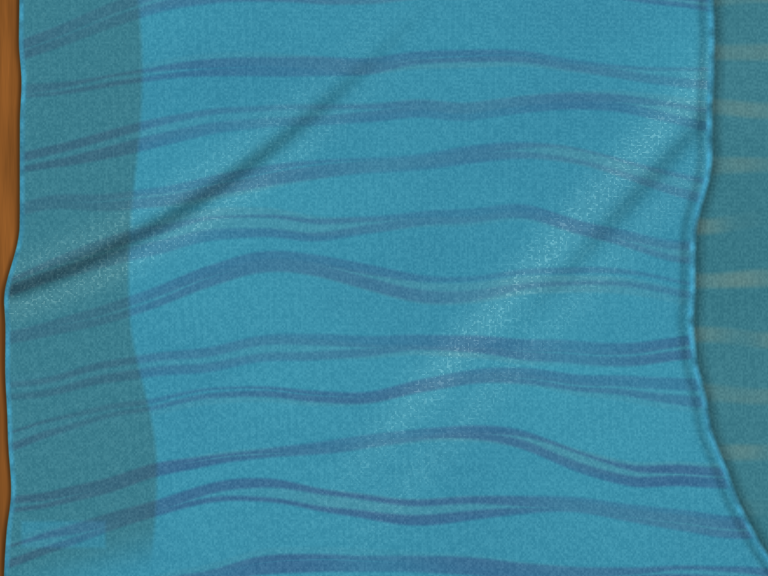
Give the GLSL for this texture, as a WebGL 1 fragment shader.

```glsl
precision highp float;
// Sheer turquoise silk with wavy blue brush stripes, diagonal folds and rolled hems, lying on wood.
uniform vec2 u_resolution;

float hash(vec2 p) {
  return fract(sin(dot(p, vec2(127.1, 311.7))) * 43758.5453);
}

float noise(vec2 p) {
  vec2 i = floor(p), f = fract(p);
  f = f * f * (3.0 - 2.0 * f);
  return mix(mix(hash(i), hash(i + vec2(1.0, 0.0)), f.x),
             mix(hash(i + vec2(0.0, 1.0)), hash(i + vec2(1.0, 1.0)), f.x), f.y);
}

float fbm(vec2 p) {
  float sum = 0.0, amp = 0.5;
  for (int i = 0; i < 4; i++) {
    sum += amp * noise(p);
    p = p * 2.03 + 7.1;
    amp *= 0.5;
  }
  return sum / 0.9375;
}

float bell(float d, float width) {
  return exp(-d * d / (width * width));
}

// Soft-edged band around d = 0
float band(float d, float halfWidth) {
  return 1.0 - smoothstep(halfWidth - 0.004, halfWidth + 0.004, abs(d));
}

float leftHem(float y) {
  return 0.008 + 0.027 * smoothstep(0.47, 0.61, y) + 0.009 * bell(y - 0.16, 0.1)
       + 0.005 * (noise(vec2(y * 14.0, 2.0)) - 0.5);
}

float rightHem(float y) {
  float flare = max(0.48 - y, 0.0);
  return 1.2 + 0.033 * smoothstep(0.57, 0.74, y) + 0.66 * flare * flare
       + 0.006 * (noise(vec2(y * 16.0, 5.0)) - 0.5);
}

// x: blue brush strokes, y: pale wash between them
vec2 brushStripes(vec2 p) {
  vec2 ink = vec2(0.0);
  float sag = 0.125 * (1.0 - smoothstep(-0.2, 0.52, p.x)) + 0.03 * smoothstep(0.85, 1.25, p.x);
  for (int i = 0; i < 11; i++) {
    float id = float(i);
    float wander = 0.06 * (noise(vec2(p.x * 3.2 + id * 4.7, id)) - 0.5)
                 + 0.010 * (noise(vec2(p.x * 11.0, id + 30.0)) - 0.5);
    float d = p.y - (0.03 + 0.098 * id - sag + wander);
    float gap = 0.002 + 0.014 * noise(vec2(p.x * 4.0, id + 50.0));
    float upper = band(d - gap, 0.010 * noise(vec2(p.x * 5.0, id + 70.0)) + 0.002);
    float lower = band(d + gap, 0.009 * noise(vec2(p.x * 4.0, id + 90.0)) + 0.003);
    float load = 0.45 + 0.55 * noise(vec2(p.x * 6.0, id + 110.0));
    ink.x = max(ink.x, max(upper, lower) * load);
    // Pale trail that leaves the stroke at a slant
    float slant = 0.03 * (noise(vec2(p.x * 2.5, id + 130.0)) - 0.5);
    float trail = band(d + slant, gap + 0.004);
    ink.y = max(ink.y, trail * (0.3 + 0.7 * noise(vec2(p.x * 5.0, id + 150.0))));
  }
  return ink;
}

void main() {
  vec2 p = gl_FragCoord.xy / u_resolution.y;
  float px = 1.0 / u_resolution.y;
  float left = p.x - leftHem(p.y);
  float right = rightHem(p.y) - p.x;
  float weave = noise(p * vec2(330.0, 270.0)) - 0.5;
  float mottle = fbm(p * vec2(4.0, 6.0)) - 0.5;

  // Silk, with a doubled dull layer along the left
  vec3 silk = vec3(0.235, 0.56, 0.66) + vec3(0.03, 0.06, 0.05) * mottle;
  float layerEdge = 0.235 + 0.025 * smoothstep(0.45, 0.2, p.y) + 0.012 * sin(p.y * 9.0);
  float layer = smoothstep(0.006, -0.006, p.x - layerEdge) * smoothstep(0.02, 0.12, p.y + 0.1 - p.x * 0.3);
  vec2 patchDist = abs(p - vec2(0.11, 0.072)) - vec2(0.072, 0.022);
  layer *= 0.3 + 0.7 * smoothstep(-0.004, 0.006, max(patchDist.x, patchDist.y));
  silk = mix(silk, vec3(0.235, 0.475, 0.53), 0.85 * layer);

  vec2 ink = brushStripes(p);
  float strength = mix(0.85, 0.62, smoothstep(0.1, 0.5, p.y));
  silk = mix(silk, vec3(0.31, 0.56, 0.63) - 0.06 * layer, 0.6 * ink.y);
  silk = mix(silk, vec3(0.225, 0.385, 0.54) - vec3(0.0, 0.03, 0.09) * layer, strength * ink.x);

  // Diagonal folds: a sweeping crease at left and a broad ridge at right
  float crease = (p.y - 0.49 - 0.3 * p.x - 0.5 * p.x * p.x) / (1.05 + 0.4 * p.x);
  float creaseFade = 1.0 - smoothstep(0.3, 0.8, p.x);
  float ridge = (p.y - 0.24 - 1.1 * (p.x - 0.66)) / 1.49;
  float ridgeFade = smoothstep(0.5, 0.8, p.x);
  float shine = 0.7 * bell(crease + 0.035, 0.022) * creaseFade + 0.5 * bell(crease - 0.03, 0.03) * creaseFade
              + 0.8 * bell(ridge, 0.035) * ridgeFade + 0.35 * bell(ridge + 0.09, 0.03) * ridgeFade;
  float shade = bell(crease, 0.016) * creaseFade
              + 0.5 * bell(ridge + 0.045, 0.018) * smoothstep(0.85, 1.15, p.x);
  float glint = smoothstep(0.55, 0.95, noise(p * vec2(300.0, 340.0) + 9.0));
  silk *= 1.0 - 0.3 * shade;
  silk += vec3(0.07, 0.055, 0.04) * shine + vec3(0.14, 0.12, 0.10) * glint * (0.15 + 0.85 * shine);

  // Dull layer beyond the right hem, with pale cross strokes
  float row = p.y + 0.02 * (noise(p * vec2(9.0, 5.0)) - 0.5);
  float strokes = smoothstep(0.35, 0.95, sin(row * 64.0)) * noise(p * vec2(14.0, 8.0) + 3.0);
  vec3 under = vec3(0.235, 0.475, 0.53) + 0.05 * mottle;
  under = mix(under, vec3(0.40, 0.53, 0.52), 0.8 * strokes);
  under *= 1.0 - 0.3 * smoothstep(0.03, 0.0, -right);
  vec3 color = mix(under, silk, smoothstep(-px, px, right));

  // Rolled hems with stitches
  float stitch = 0.75 + 0.4 * noise(vec2(p.y * 70.0, p.x * 30.0));
  float hem = max(band(right, 0.005), band(left - 0.004, 0.004));
  color = mix(color, vec3(0.27, 0.61, 0.74) * stitch, 0.75 * hem);
  color *= 1.0 - 0.15 * bell(right - 0.016, 0.008);
  color += weave * vec3(0.06, 0.065, 0.06);

  // Wood table at the far left
  vec3 wood = vec3(0.53, 0.33, 0.15) * (0.8 + 0.4 * fbm(p * vec2(90.0, 7.0)));
  wood *= 1.0 - 0.4 * smoothstep(-0.01, 0.0, left);
  color = mix(wood, color, smoothstep(-px, px, left));
  gl_FragColor = vec4(color, 1.0);
}
```
